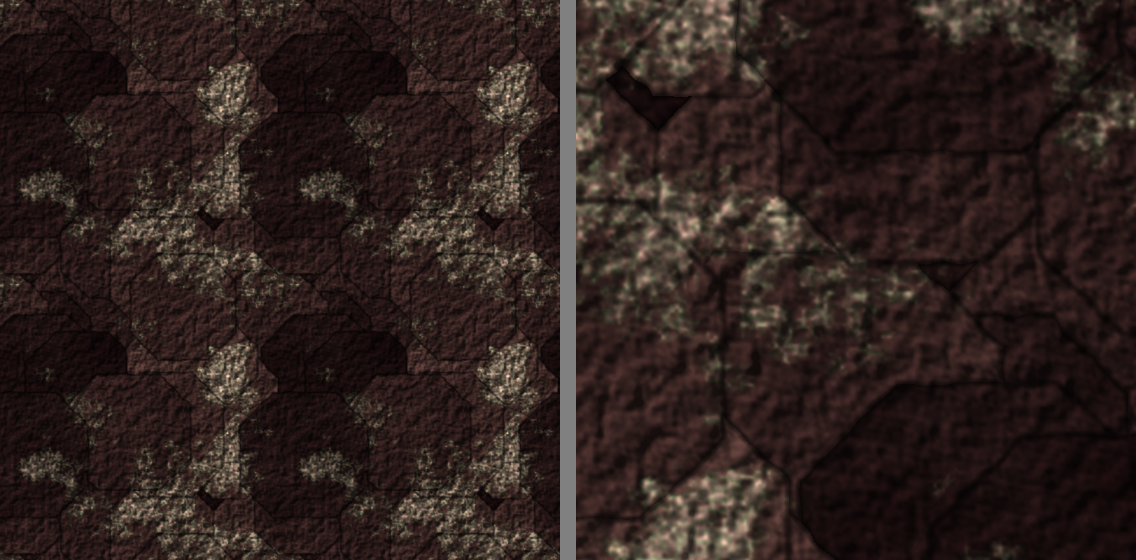
Left: the whole. Right: its middle third, enlarged.
Give the GLSL for this pattern, as a WebGL 2 fragment shader.

```glsl
#version 300 es
precision highp float;
// Weathered dark stone: overlapping chamfered plates, embossed rock grain
// and ragged patches of pale lichen. One tile repeats 2 x 2; all noise and
// plate lattices wrap on whole periods so every edge continues seamlessly.

uniform vec2 u_resolution;
out vec4 fragColor;

const float TAU = 6.28319;
const float REPEATS = 2.0;
const float PLATES = 4.0;          // plate cells along one tile side
const vec3 STONE_DARK = vec3(0.070, 0.030, 0.034);
const vec3 STONE_LIGHT = vec3(0.245, 0.163, 0.150);
const vec3 LICHEN_DEEP = vec3(0.250, 0.220, 0.170);
const vec3 LICHEN_PALE = vec3(0.480, 0.430, 0.360);

float hash(vec2 p) {
    return fract(sin(dot(p, vec2(127.1, 311.7))) * 43758.5);
}

// Value noise on a lattice that wraps after 'period' cells
float noise(vec2 tile, float period, float seed) {
    vec2 p = tile * period;
    vec2 i = floor(p), f = fract(p);
    f = f * f * (3.0 - 2.0 * f);
    vec2 a = mod(i, period) + seed;
    vec2 b = mod(i + 1.0, period) + seed;
    return mix(mix(hash(a), hash(vec2(b.x, a.y)), f.x),
               mix(hash(vec2(a.x, b.y)), hash(b), f.x), f.y);
}

float fbm(vec2 tile, float period, int octaves, float gain, float seed) {
    float sum = 0.0, total = 0.0, amp = 1.0;
    for (int i = 0; i < octaves; i++) {
        sum += amp * noise(tile, period, seed + float(i) * 7.3);
        total += amp;
        amp *= gain;
        period *= 2.0;
    }
    return sum / total;
}

// Rock height: coarse lumps with creases, plus fine grit
float rockHeight(vec2 tile) {
    float crease = abs(2.0 * fbm(tile, 22.0, 2, 0.5, 31.0) - 1.0);
    return fbm(tile, 40.0, 3, 0.6, 11.0) + 0.45 * min(crease, 0.3);
}

// Signed distance to a rectangle with cut corners
float chamferBox(vec2 p, vec2 halfSize) {
    vec2 q = abs(p);
    float box = max(q.x - halfSize.x, q.y - halfSize.y);
    float cut = (q.x + q.y - 0.74 * (halfSize.x + halfSize.y)) * 0.7071;
    return max(box, cut);
}

// One plate: x = signed distance, y = stacking order, z = brightness
vec3 plate(vec2 p, vec2 cell) {
    vec2 id = mod(cell, PLATES) + 3.0;
    vec2 jitter = vec2(hash(id), hash(id + 17.0)) - 0.5;
    vec2 halfSize = 0.58 + 0.36 * vec2(hash(id + 29.0), hash(id + 43.0));
    vec2 center = cell + 0.5 + 0.7 * jitter;
    float band = 0.5 - 0.5 * cos(TAU * (center.x / PLATES - 0.27));
    float shade = 0.08 + 0.58 * band + 0.36 * hash(id + 61.0);
    return vec3(chamferBox(p - center, halfSize), hash(id + 83.0), shade);
}

// Topmost plate: x = brightness, y = distance to the nearest visible rim
vec2 plateStack(vec2 p) {
    vec2 cell = floor(p);
    float order = -1.0, shade = 0.05, rim = 1.0;
    for (int k = 0; k < 9; k++) {
        vec3 s = plate(p, cell + vec2(k % 3 - 1, k / 3 - 1));
        if (s.x < 0.0 && s.y > order) {
            order = s.y;
            shade = s.z;
        }
    }
    for (int k = 0; k < 9; k++) {
        vec3 s = plate(p, cell + vec2(k % 3 - 1, k / 3 - 1));
        if (s.y >= order) rim = min(rim, abs(s.x));
    }
    return vec2(shade, rim);
}

void main() {
    vec2 tile = fract(gl_FragCoord.xy / u_resolution * REPEATS);

    // Plates with slightly chipped outlines
    vec2 chip = vec2(noise(tile, 48.0, 5.0), noise(tile, 48.0, 9.0)) - 0.5;
    vec2 stack = plateStack(tile * PLATES + 0.025 * chip);
    float seam = smoothstep(0.0, 0.03, stack.y);

    // Stone lit from the upper left
    vec2 lightStep = vec2(-0.0035, 0.0035);
    float relief = rockHeight(tile - lightStep) - rockHeight(tile + lightStep);
    float stain = fbm(tile, 6.0, 4, 0.6, 71.0) - 0.5;
    float shade = clamp(stack.x + 0.5 * stain, 0.0, 1.0);
    vec3 color = mix(STONE_DARK, STONE_LIGHT, shade);

    // Lichen, thicker in one region of the tile and on the raised plates
    float region = cos(TAU * (tile.x - 0.75)) + cos(TAU * (tile.y - 0.3));
    float growth = fbm(tile, 6.0, 6, 0.72, 101.0)
                 + 0.022 * region + 0.06 * (stack.x - 0.5);
    float lichen = smoothstep(0.525, 0.625, growth);
    float grain = noise(tile, 128.0, 131.0);
    float speck = noise(tile, 160.0, 151.0);
    vec3 crust = mix(LICHEN_DEEP, LICHEN_PALE, smoothstep(0.56, 0.70, growth));
    crust += (speck - 0.5) * vec3(0.09, -0.05, 0.02);
    crust *= (0.62 + 0.6 * grain) * mix(0.65, 1.08, shade);
    color = mix(color, crust, lichen * (0.6 + 0.4 * grain));

    // Relief, grit and dark plate joints
    color *= clamp(1.0 + 2.2 * relief, 0.45, 1.6) * (0.88 + 0.24 * speck);
    color *= mix(0.5, 1.0, seam);
    fragColor = vec4(clamp(color, 0.0, 1.0), 1.0);
}
```
